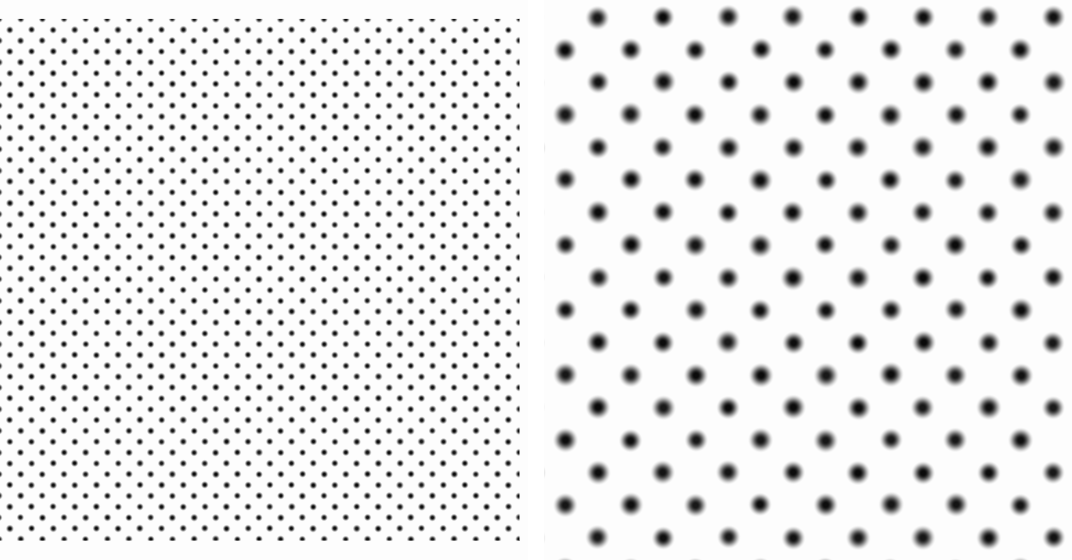
Left, the full canvas; right, a detail of the centre.
A WebGL 1 fragment shader for this pattern:

```glsl
precision highp float;
// Staggered grid of small, soft black dots on a near-white panel with plain margins.

uniform vec2 u_resolution;

// Lengths are fractions of the canvas height.
const float PITCH = 0.03871;                     // spacing of dots along a row
const vec2 LATTICE_ORIGIN = vec2(0.3465, 0.6564); // centre of one dot
const vec2 PANEL_MIN = vec2(-0.01, 0.0346);
const vec2 PANEL_MAX = vec2(0.9277, 0.9664);
const float CORE_RADIUS = 0.0010;                // fully dark inside
const float FADE_RADIUS = 0.0076;                // fully paper outside
const float SIZE_WOBBLE = 0.05;
const float CENTRE_WOBBLE = 0.0004;
const float INK_FADE = 0.07;
const vec3 PAPER = vec3(0.992);
const vec3 INK = vec3(0.03);

float hash(vec2 p) {
  vec3 q = fract(vec3(p.xyx) * 0.1031);
  q += dot(q, q.yzx + 33.33);
  return fract((q.x + q.y) * q.z);
}

// Ink coverage of one square lattice; shift is in units of the pitch.
float dotLattice(vec2 p, vec2 shift, float pixel) {
  vec2 grid = (p - LATTICE_ORIGIN) / PITCH - shift;
  vec2 cell = floor(grid + 0.5);
  vec2 id = cell + shift + 50.0;

  // Slight differences in place, size and darkness from dot to dot.
  vec2 jitter = vec2(hash(id + 7.3), hash(id + 19.1)) - 0.5;
  float size = 1.0 + SIZE_WOBBLE * (2.0 * hash(id) - 1.0);
  float strength = 1.0 - INK_FADE * hash(id + 31.7);

  float dist = length((grid - cell) * PITCH - 2.0 * CENTRE_WOBBLE * jitter);
  float outer = max(FADE_RADIUS * size, CORE_RADIUS + pixel);
  return strength * (1.0 - smoothstep(CORE_RADIUS, outer, dist));
}

// Smooth-edged rectangle that trims the dots at its border.
float panelMask(vec2 p, float pixel) {
  vec2 inset = min(p - PANEL_MIN, PANEL_MAX - p);
  return smoothstep(-0.5 * pixel, 0.5 * pixel, min(inset.x, inset.y));
}

void main() {
  float pixel = 1.0 / u_resolution.y;
  vec2 p = gl_FragCoord.xy * pixel;

  // Two lattices half a pitch apart make the staggered rows.
  float ink = max(dotLattice(p, vec2(0.0), pixel),
                  dotLattice(p, vec2(0.5), pixel));
  ink *= panelMask(p, pixel);

  gl_FragColor = vec4(mix(PAPER, INK, ink), 1.0);
}
```
